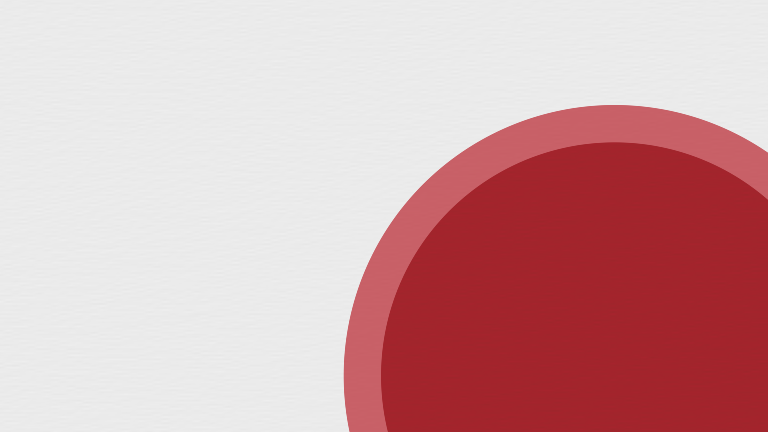
This background is drawn by a Shadertoy shader. Its source:

```glsl
const vec3 PAPER = vec3(0.92, 0.92, 0.92);
const vec3 RING = vec3(0.785, 0.378, 0.405);
const vec3 DISC = vec3(0.637, 0.143, 0.173);

// Lengths are fractions of the canvas height
const vec2 CENTER = vec2(1.4225, 0.1300);
const float RING_RADIUS = 0.6270;
const float DISC_RADIUS = 0.5405;

const vec2 FIBRE_FREQ = vec2(55.0, 210.0);
const vec2 BAND_FREQ = vec2(7.0, 75.0);
const vec2 RELIEF_OFFSET = vec2(0.0012, 0.0022);
const float PAPER_GRAIN = 0.030;
const float RING_GRAIN = 0.012;
const float DISC_GRAIN = 0.035;

float hash(vec2 p) {
    return fract(sin(dot(p, vec2(127.1, 311.7))) * 43758.5453);
}

float valueNoise(vec2 p) {
    vec2 cell = floor(p);
    vec2 f = fract(p);
    f = f * f * (3.0 - 2.0 * f);
    float low = mix(hash(cell), hash(cell + vec2(1.0, 0.0)), f.x);
    float high = mix(hash(cell + vec2(0.0, 1.0)), hash(cell + 1.0), f.x);
    return mix(low, high, f.y);
}

// Height of the woven paper: short fibres over long horizontal bands
float paperHeight(vec2 p) {
    return 0.7 * valueNoise(p * FIBRE_FREQ) + 0.3 * valueNoise(p * BAND_FREQ);
}

// Coverage of a circle with a one-pixel soft edge
float circleMask(vec2 p, float radius, float pixel) {
    float d = length(p - CENTER) - radius;
    return 1.0 - smoothstep(-0.5 * pixel, 0.5 * pixel, d);
}

void mainImage(out vec4 fragColor, in vec2 fragCoord) {
    vec2 p = fragCoord / iResolution.y;
    float pixel = 1.0 / iResolution.y;

    // Concentric circles on paper
    float ring = circleMask(p, RING_RADIUS, pixel);
    float disc = circleMask(p, DISC_RADIUS, pixel);
    vec3 color = mix(mix(PAPER, RING, ring), DISC, disc);

    // Embossed grain, lit from the upper left
    float relief = paperHeight(p) - paperHeight(p + RELIEF_OFFSET * vec2(-1.0, 1.0));
    float strength = mix(mix(PAPER_GRAIN, RING_GRAIN, ring), DISC_GRAIN, disc);
    vec3 tint = mix(vec3(1.0), vec3(1.0, -0.2, 0.2), disc);
    color += relief * strength * tint;

    fragColor = vec4(clamp(color, 0.0, 1.0), 1.0);
}
```
